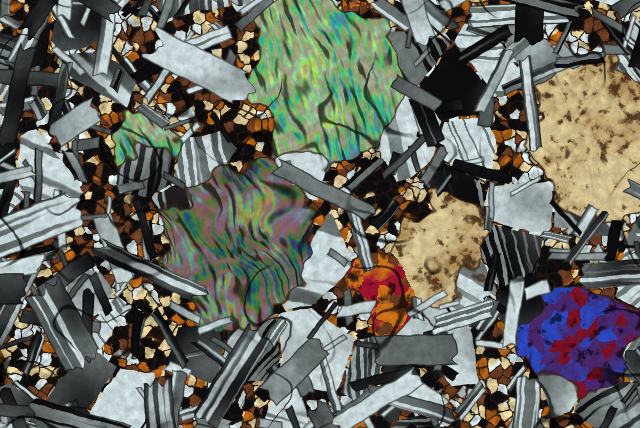
This texture is drawn by a Shadertoy shader. Its source:

```glsl
// Thin section of gabbro in polarised light: twinned laths, coloured host crystals, dark groundmass.
const vec3 BLACK = vec3(.05, .05, .06), GREY = vec3(.40, .43, .43), LIGHT = vec3(.78, .84, .85);
const vec3 CREAM = vec3(.82, .75, .56), TAN = vec3(.64, .52, .32), BROWN = vec3(.40, .23, .13);
const vec3 ORANGE = vec3(.78, .43, .10), CRIMSON = vec3(.60, .08, .18);
const vec3 PURPLE = vec3(.28, .15, .42), BLUE = vec3(.17, .27, .72);
const vec3 TEAL = vec3(.32, .60, .52), LIME = vec3(.66, .76, .46);
const vec3 SLATE = vec3(.24, .32, .33), OLIVE = vec3(.52, .53, .41);
const float SOFT = .0018;        // edge softness
const float BLOCK_SCALE = 7.5;   // blocky grains per canvas height
const float GROUND_SCALE = 42.;  // groundmass grains per canvas height
const float LATH_CELL = .07;     // grid step of the finest laths
const float LATH_DENSITY = .6;
// Host crystals: centre, radius, kind (0 green, 1 olive, 2 cream, 3 violet, 4 rust)
const vec4 HOSTS[7] = vec4[7](vec4(.75, .82, .19, 0), vec4(.56, .44, .18, 1),
  vec4(1.02, .43, .12, 2), vec4(1.43, .68, .17, 2), vec4(1.36, .2, .14, 3),
  vec4(.9, .35, .07, 4), vec4(.34, .64, .06, 0));

vec2 hash2(vec2 p) {
  vec3 q = fract(p.xyx * vec3(.1031, .1030, .0973));
  q += dot(q, q.yzx + 33.33);
  return fract((q.xx + q.yz) * q.zy);
}
mat2 rotation(float a) { return mat2(cos(a), sin(a), -sin(a), cos(a)); }
float corner(vec2 i, vec2 f, vec2 o) { return dot(hash2(i + o) * 2. - 1., f - o); }

float noise(vec2 p) {  // gradient noise
  vec2 i = floor(p), f = p - i, u = f * f * (3. - 2. * f);
  return 1.4 * mix(mix(corner(i, f, vec2(0)), corner(i, f, vec2(1, 0)), u.x),
                   mix(corner(i, f, vec2(0, 1)), corner(i, f, vec2(1)), u.x), u.y);
}
float fbm(vec2 p) {
  float sum = 0., amp = .6;
  for (int i = 0; i < 4; i++) {
    sum += amp * noise(p);
    p = rotation(.6) * p * 2.03 + 7.1;
    amp *= .55;
  }
  return sum;
}

// Voronoi grains: x = distance to the border, y = random value
vec2 grains(vec2 p, float scale) {
  vec2 i = floor(p * scale), f = p * scale - i;
  float near = 9., second = 9., id = 0.;
  for (int k = 0; k < 9; k++) {
    vec2 o = vec2(k % 3 - 1, k / 3 - 1);
    float d = length(o + hash2(i + o) - f);
    if (d < near) { second = near; near = d; id = hash2(i + o + 57.).x; }
    else second = min(second, d);
  }
  return vec2((second - near) / scale, id);
}

// Nearest host crystal: x = signed distance, y = kind
vec2 nearestHost(vec2 p) {
  vec2 best = vec2(9, 0);
  for (int i = 0; i < 7; i++) {
    float d = length(p - HOSTS[i].xy) - HOSTS[i].z;
    if (d < best.x) best = vec2(d, HOSTS[i].w);
  }
  return best;
}

// Grey feldspar with twin lamellae along q.x and wavy extinction
vec3 feldspar(vec2 q, float seed) {
  float tone = fract(seed * 7.31), freq = mix(35., 110., fract(seed * 23.1));
  float lamella = noise(vec2(q.x * 1.5 + seed * 50., q.y * freq + seed * 91.));
  float stripe = smoothstep(-.12, .12, lamella + .4 * fract(seed * 5.7) - .2);
  float shade = mix(tone, fract(tone + .45), stripe * step(.35, fract(seed * 13.7)));
  shade += .3 * noise(q * 7. + seed * 40.);
  return mix(mix(BLACK, GREY, smoothstep(0., .5, shade)), LIGHT, smoothstep(.48, .85, shade));
}

// Fibrous pyroxene with faint interference colours
vec3 pyroxene(vec2 p, vec3 a, vec3 b, float swirl) {
  vec2 q = rotation(1.25) * p + swirl * vec2(noise(p * 6.), noise(p * 6. + 31.));
  float fibre = noise(q * vec2(22, 105)), patches = fbm(p * 9.);
  vec3 col = mix(a, b, smoothstep(-.35, .35, patches + .5 * fibre));
  col += .11 * cos(6.283 * (vec3(0, .33, .67) + 1.5 * patches + fibre));
  return col * (1. - .6 * smoothstep(.1, .5, noise(q * vec2(16, 80) + 9.)));
}

vec3 hostColour(vec2 p, float kind) {
  if (kind < .5) return pyroxene(p, TEAL, LIME, .03);
  if (kind < 1.5) return pyroxene(p, SLATE, OLIVE, .12);
  float speck = fbm(p * 38.), patches = fbm(p * 8.);
  vec3 cream = mix(CREAM, TAN, smoothstep(-.2, .5, patches + .4 * speck));
  if (kind < 2.5) return mix(cream, BROWN * .6, .8 * smoothstep(.1, .4, speck + .5 * patches));
  float pick = grains(p + .01 * speck, 34.).y + .5 * patches;
  float low = smoothstep(.15, .35, pick), high = smoothstep(.7, .82, pick);
  vec3 violet = mix(mix(BLUE, PURPLE, low), CRIMSON * .8, high);
  vec3 rust = mix(mix(CRIMSON, ORANGE, low), BROWN, high);
  return (kind < 3.5 ? violet : rust) * (1. - .6 * smoothstep(.1, .4, speck));
}

vec3 groundmass(vec2 p) {
  vec2 g = grains(p + .012 * fbm(p * 30.), GROUND_SCALE);
  float pick = g.y + .4 * noise(p * 7.);
  vec3 col = pick < .36 ? BLACK : pick < .54 ? BROWN : pick < .64 ? ORANGE * .85 : pick < .86 ? CREAM : LIGHT;
  return mix(BROWN * .35, col, smoothstep(0., .005, g.x)) * (1. + .5 * fbm(p * 45.));
}

// Paints one grid of randomly turned laths over col
vec3 paintLaths(vec3 col, vec2 p, float size) {
  for (int k = 0; k < 9; k++) {
    vec2 cell = floor(p / size) + vec2(k % 3 - 1, k / 3 - 1), key = cell + floor(size * 900.);
    vec2 dims = hash2(key + 13.), traits = hash2(key + 29.), centre = (cell + hash2(key)) * size;
    vec2 halfSize = size * vec2(mix(.35, .78, dims.x), mix(.08, .24, dims.y * dims.y));
    if (traits.x > LATH_DENSITY || nearestHost(centre).x < .35 * halfSize.x) continue;
    vec2 q = rotation(6.283 * traits.y) * (p - centre);
    q.x += .15 * size * noise(vec2(q.y * 45., traits.y * 90.));
    vec2 e = abs(q) - halfSize;
    float d = max(e.x, e.y);
    vec3 lath = feldspar(q, hash2(key + 43.).x) * mix(.35, 1., smoothstep(0., .005, -d));
    col = mix(col, lath, 1. - smoothstep(-SOFT, SOFT, d));
  }
  return col;
}

void mainImage(out vec4 fragColor, in vec2 fragCoord) {
  vec2 p = fragCoord / iResolution.y, w = p + .01 * vec2(fbm(p * 14.), fbm(p * 14. + 40.));
  // Groundmass and blocky feldspar
  vec2 grain = grains(w, BLOCK_SCALE), host = nearestHost(w);
  vec3 block = feldspar(rotation(grain.y * 40.) * w, grain.y);
  vec3 col = mix(groundmass(w), block, step(grain.y, .6) * smoothstep(.003, .008, grain.x));
  // Host crystals with angular outlines and dark rims
  float d = host.x + .13 * fbm(p * 5.) + .5 * (grain.x - .03);
  col = mix(col, hostColour(w, host.y), 1. - smoothstep(-SOFT, SOFT, d));
  col = mix(col, BROWN * .5, .7 - .7 * smoothstep(.001, .006, abs(d)));
  // Laths, fine to coarse
  for (float s = 1.; s < 4.; s *= 1.53) col = paintLaths(col, mix(p, w, .6), LATH_CELL * s);
  // Cracks and surface relief
  float crack = 1. - smoothstep(.008, .035, abs(noise(w * 8. + 3.)));
  col *= 1. - .65 * crack * smoothstep(-.1, .2, noise(p * 5. + 17.));
  fragColor = vec4(clamp(col * (1. + .22 * fbm(p * 55.)), 0., 1.), 1);
}
```
